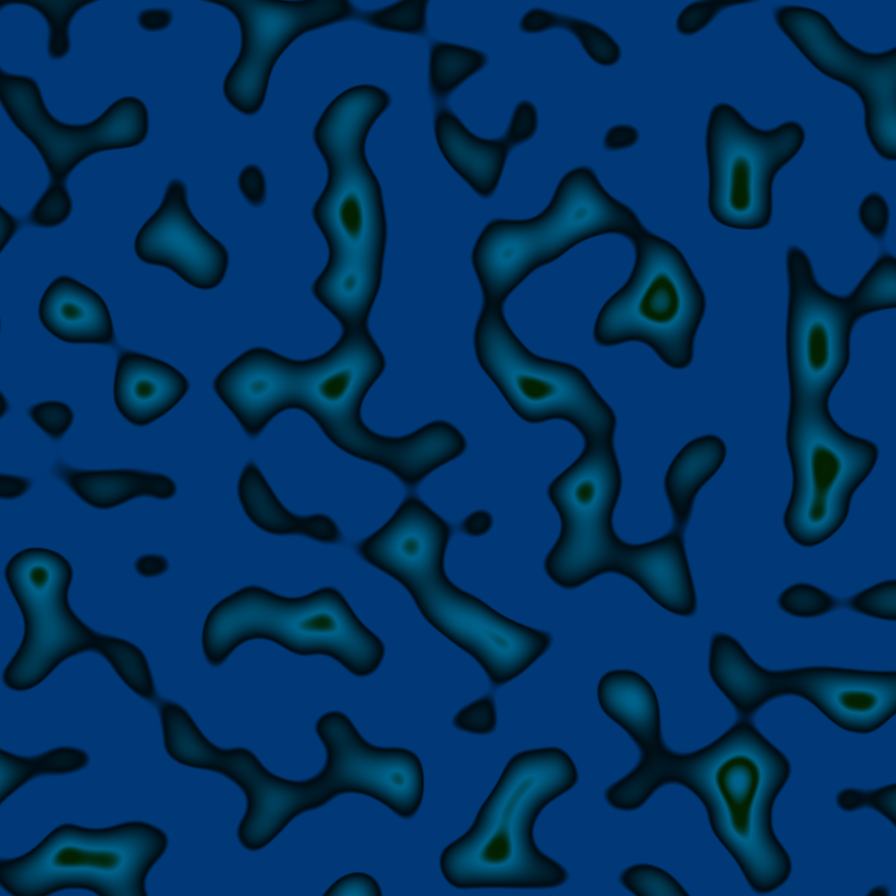
Write a three.js fragment shader that draws this texture.

```glsl
// Glowing teal islands with dark rims and green cores, scattered on flat deep blue.

#define SCALE 11.5        // noise cells across the canvas
#define SEED vec2(37.0, 11.0)
#define EDGE_OUT 0.070    // noise level where the blue starts to darken
#define EDGE_IN 0.135     // noise level of the darkest rim
#define GLOW_LEVEL 0.41   // brightest teal
#define CORE_LEVEL 0.49   // dark green core
#define PEAK_LEVEL 0.61   // teal again on the highest peaks
#define BLUE vec3(0.0, 0.22, 0.47)
#define RIM vec3(0.0, 0.05, 0.08)
#define TEAL vec3(0.0, 0.38, 0.54)
#define GREEN vec3(0.01, 0.13, 0.0)

varying vec2 vUv;

const float TAU = 6.2831853;

// Random unit gradient for a lattice point
vec2 latticeGradient(vec2 cell) {
  vec3 p = fract(vec3(cell.xyx) * vec3(0.1031, 0.1030, 0.0973));
  p += dot(p, p.yzx + 33.33);
  float angle = TAU * fract((p.x + p.y) * p.z);
  return vec2(cos(angle), sin(angle));
}

// Gradient noise with quintic fade, about -0.7 to 0.7
float gradientNoise(vec2 p) {
  vec2 cell = floor(p);
  vec2 f = p - cell;
  vec2 fade = f * f * f * (f * (f * 6.0 - 15.0) + 10.0);
  vec2 right = vec2(1.0, 0.0);
  vec2 up = vec2(0.0, 1.0);
  float a = dot(latticeGradient(cell), f);
  float b = dot(latticeGradient(cell + right), f - right);
  float c = dot(latticeGradient(cell + up), f - up);
  float d = dot(latticeGradient(cell + 1.0), f - 1.0);
  return mix(mix(a, b, fade.x), mix(c, d, fade.x), fade.y);
}

// Linear position of a level between two stops
float ramp(float from, float to, float level) {
  return clamp((level - from) / (to - from), 0.0, 1.0);
}

// Height to colour: blue, dark rim, teal glow, green core, teal peak
vec3 islandColor(float level) {
  vec3 color = mix(BLUE, RIM, smoothstep(EDGE_OUT, EDGE_IN, level));
  color = mix(color, TEAL, ramp(EDGE_IN, GLOW_LEVEL, level));
  color = mix(color, GREEN, smoothstep(GLOW_LEVEL, CORE_LEVEL, level));
  return mix(color, TEAL, ramp(CORE_LEVEL + 0.03, PEAK_LEVEL, level));
}

void main() {
  float level = gradientNoise(vUv * SCALE + SEED);
  gl_FragColor = vec4(islandColor(level), 1.0);
}
```
